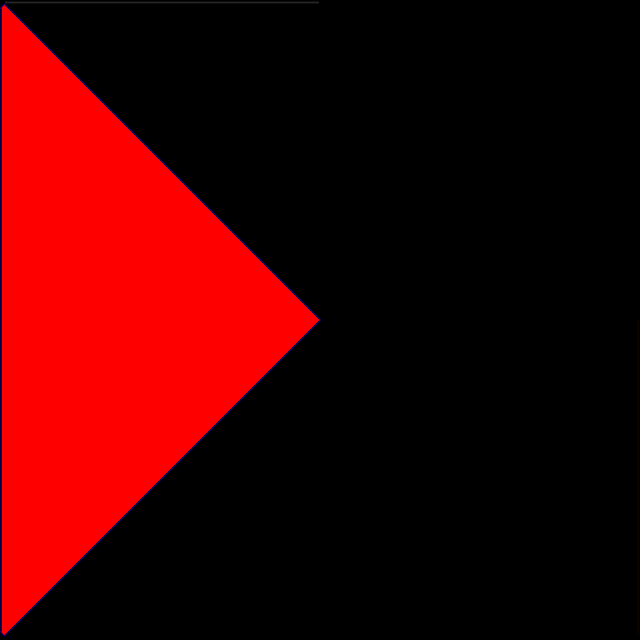
Reproduce this background procedurally as a three.js fragment shader.

```glsl
// Draws a red triangle with a thin navy rim pointing right on black, with faint border lines.
varying vec2 vUv;

const vec3 BLACK = vec3(0.0);
const vec3 RED = vec3(1.0, 0.0, 0.0);
const vec3 NAVY = vec3(0.0, 0.0, 0.4);
const vec3 GRAY = vec3(0.15);
const vec3 EMBER = vec3(0.06, 0.01, 0.0);

const float SOFTNESS = 0.0009;
const float RIM_WIDTH = 0.0022;

// Smooth coverage of the region where the distance is negative
float fill(float dist, float softness) {
  return 1.0 - smoothstep(-softness, softness, dist);
}

// Signed distance to an axis-aligned box
float boxDistance(vec2 p, vec2 center, vec2 halfSize) {
  vec2 d = abs(p - center) - halfSize;
  return length(max(d, 0.0)) + min(max(d.x, d.y), 0.0);
}

// Distance to a right-pointing triangle with slightly clipped left corners
float triangleDistance(vec2 p, float left, float apex, float cornerCut) {
  float rise = abs(p.y - 0.5);
  float slope = (p.x + rise - apex) * 0.7071;
  float corner = (rise - p.x - cornerCut) * 0.7071;
  return max(max(slope, corner), left - p.x);
}

void main() {
  vec3 color = BLACK;

  // Faint lines along the top and right borders
  float topLine = boxDistance(vUv, vec2(0.253, 0.9961), vec2(0.245, 0.0014));
  float rightLine = boxDistance(vUv, vec2(0.9975, 0.255), vec2(0.0012, 0.245));
  color = mix(color, GRAY, fill(topLine, SOFTNESS));
  color = mix(color, EMBER, fill(rightLine, SOFTNESS));

  // Triangle with its rim
  float shape = triangleDistance(vUv, 0.0028, 0.4992, 0.4857);
  color = mix(color, NAVY, fill(shape - RIM_WIDTH, SOFTNESS));
  color = mix(color, RED, fill(shape, SOFTNESS));

  gl_FragColor = vec4(color, 1.0);
}
```
